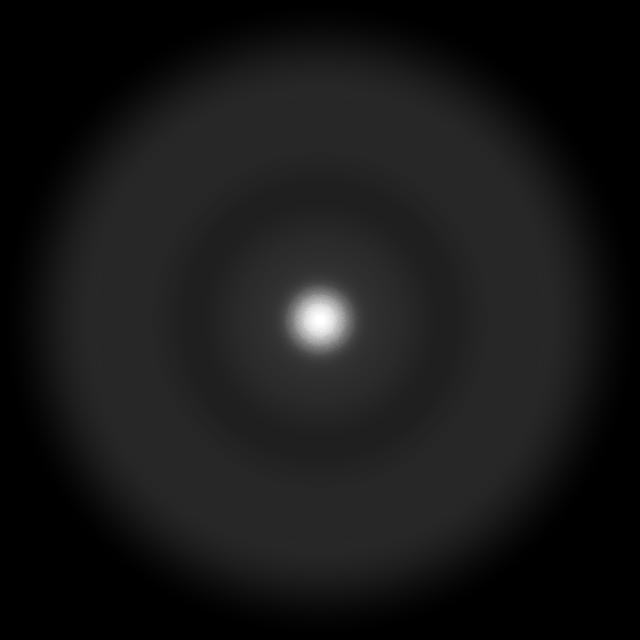
Give the GLSL for this background, as a three.js fragment shader.

```glsl
// A soft white core glowing at the centre of a dim grey disc on black.
// The brightness is a sum of radial profiles: disc, dark trough, halo and core,
// with faint concentric bands and a little grain at the edges of the core.
varying vec2 vUv;

#define DISC_LEVEL 0.153
#define DISC_INNER 0.355
#define DISC_OUTER 0.500
#define TROUGH_RADIUS 0.195
#define TROUGH_WIDTH 0.048
#define TROUGH_DEPTH 0.036
#define CORE_RADIUS 0.045
#define CORE_LEVEL 0.58
#define HALO_FALLOFF 0.045
#define HALO_LEVEL 0.20
#define BAND_LEVEL 0.005
#define GRAIN_CELLS 512.0

float hash(vec2 p) {
  vec3 q = fract(p.xyx * 0.1031);
  q += dot(q, q.yzx + 33.33);
  return fract((q.x + q.y) * q.z);
}

float bell(float x, float width) {
  float t = x / width;
  return exp(-t * t);
}

// Smooth one-dimensional noise, from -1 to 1
float radialNoise(float x) {
  float cell = floor(x);
  float t = smoothstep(0.0, 1.0, fract(x));
  return mix(hash(vec2(cell, 7.0)), hash(vec2(cell + 1.0, 7.0)), t) * 2.0 - 1.0;
}

// Soft drop in brightness just outside a given radius
float drop(float r, float radius, float softness) {
  return 1.0 - smoothstep(radius - softness, radius + softness, r);
}

// Wide grey disc with a darker trough and a faint bright ring
float discProfile(float r) {
  float level = DISC_LEVEL;
  level -= TROUGH_DEPTH * bell(r - TROUGH_RADIUS, TROUGH_WIDTH);
  level += 0.005 * bell(r - 0.268, 0.009);
  level += 0.004 * drop(r, 0.137, 0.002);
  return level * (1.0 - smoothstep(DISC_INNER, DISC_OUTER, r));
}

// Bright core, its wide halo and a tiny central spark
float coreProfile(float r) {
  float level = CORE_LEVEL * exp(-pow(r / CORE_RADIUS, 3.0));
  level += HALO_LEVEL * exp(-r / HALO_FALLOFF);
  level += 0.07 * exp(-r / 0.006);
  level += 0.03 * drop(r, 0.026, 0.0012);
  level += 0.02 * drop(r, 0.040, 0.0015);
  return level + 0.015 * drop(r, 0.054, 0.0015);
}

// Fine concentric bands at three scales
float bands(float r) {
  float sum = 0.0;
  float frequency = 60.0;
  float weight = 0.5;
  for (int i = 0; i < 3; i++) {
    sum += weight * radialNoise(r * frequency + float(i) * 19.0);
    frequency *= 2.0;
    weight *= 0.6;
  }
  return sum * (1.0 - smoothstep(0.36, 0.48, r));
}

void main() {
  float r = length(vUv - 0.5);

  // Grain roughens the stepped edges near the core
  float grain = hash(floor(vUv * GRAIN_CELLS)) - 0.5;
  float roughRadius = max(r + grain * 0.002 * smoothstep(0.005, 0.02, r), 0.0);

  float light = discProfile(r) + coreProfile(roughRadius);
  light += BAND_LEVEL * bands(r);
  gl_FragColor = vec4(vec3(clamp(light, 0.0, 1.0)), 1.0);
}
```
